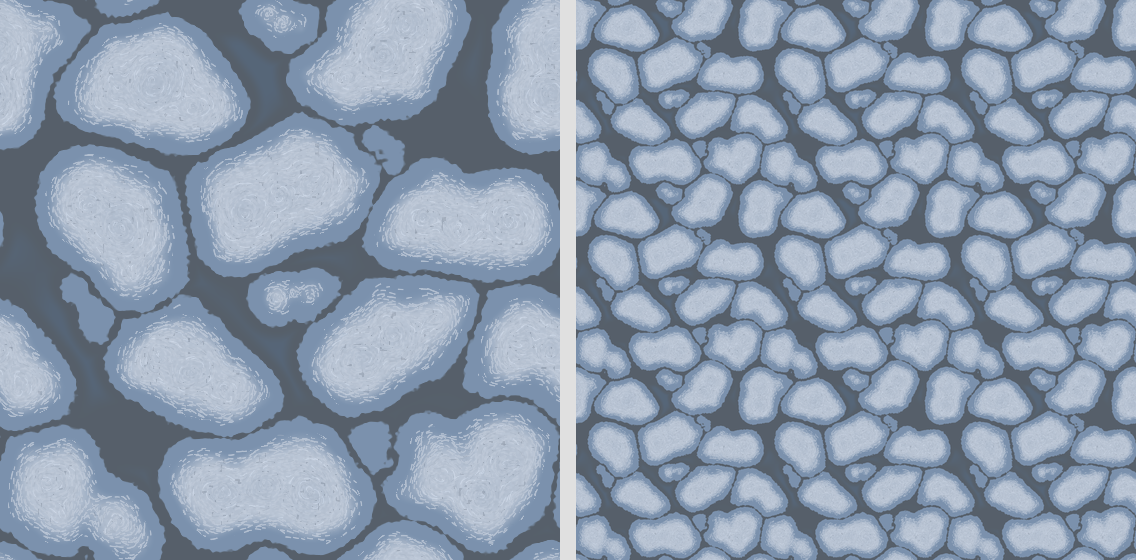
Left, the tile; right, the same tile 3 across and 3 down.
Write a Shadertoy shader that draws this texture.

```glsl
const vec3 GROUND = vec3(0.338, 0.374, 0.415);
const vec3 GROUND_BLUE = vec3(0.335, 0.405, 0.485);
const vec3 RIM = vec3(0.482, 0.570, 0.680);
const vec3 BODY = vec3(0.685, 0.735, 0.803);
const vec3 FROST = vec3(0.748, 0.788, 0.846);

vec2 hash2(vec2 p) {
    vec3 q = fract(p.xyx * vec3(0.1031, 0.1030, 0.0973));
    q += dot(q, q.yzx + 33.33);
    return fract((q.xx + q.yz) * q.zy);
}

// Value noise with n whole cells per tile
float noise(vec2 uv, float n) {
    vec2 p = uv * n, i = floor(p), f = fract(p);
    f = f * f * (3.0 - 2.0 * f);
    vec2 e = vec2(0.0, 1.0);
    float a = hash2(mod(i, n) + n).x;
    float b = hash2(mod(i + e.yx, n) + n).x;
    float c = hash2(mod(i + e.xy, n) + n).x;
    float d = hash2(mod(i + e.yy, n) + n).x;
    return mix(mix(a, b, f.x), mix(c, d, f.x), f.y);
}

float smoothMin(float a, float b, float k) {
    float h = max(k - abs(a - b), 0.0) / k;
    return min(a, b) - h * h * k * 0.25;
}

vec2 wrapDelta(vec2 v) { return v - round(v); }

// One lump: three merged discs along a tilted axis
float lump(vec2 uv, vec2 centre, float seed, float size, float tilt) {
    vec2 axis = vec2(cos(tilt), sin(tilt));
    vec2 side = vec2(-axis.y, axis.x);
    float d = 1.0;
    for (int j = -1; j <= 1; j++) {
        vec2 h = hash2(vec2(seed * 3.7 + 5.0, float(j) * 9.1 + 21.0));
        vec2 offset = axis * float(j) * 0.076 + side * (h.x - 0.5) * 0.085;
        float radius = 0.092 + 0.036 * h.y;
        float disc = length(wrapDelta(uv - centre - offset * size)) - radius * size;
        d = smoothMin(d, disc, 0.025 * size);
    }
    return d;
}

// Signed distance to all lumps, kept apart by narrow channels
float field(vec2 uv) {
    const float SOFT = 0.012;
    float nearest = 1.0, others = 0.0001;
    for (int i = 0; i < 18; i++) {
        bool pebble = i >= 12;
        int id = pebble ? (i - 12) * 2 + 1 : i;
        float row = float(id / 3);
        vec2 cell = vec2(float(id % 3) + 0.5 * mod(row, 2.0), row);
        vec2 h = hash2(vec2(float(i) * 1.7 + 3.0, 47.0));
        vec2 jitter = (h - 0.5) * (pebble ? 0.15 : 0.36);
        vec2 centre = (cell + 0.5 + jitter + (pebble ? vec2(0.5, 0.36) : vec2(0.0))) / vec2(3.0, 4.0);
        float tilt = pebble ? 0.7 + h.x * 2.2 : (h.y - 0.5) * 1.7;
        float d = lump(uv, centre, float(i), pebble ? 0.44 : 1.0, tilt);
        others += exp(-max(d, nearest) / SOFT);
        nearest = min(nearest, d);
    }
    float second = -SOFT * log(others);
    float channel = (nearest - second) * 0.5 + 0.004;
    return -smoothMin(-nearest, -channel, 0.02);
}

// Short brush dashes along a direction; returns coverage
float dashes(vec2 uv, vec2 along, float n, float share, float halfWidth) {
    vec2 p = uv * n, base = floor(p);
    float ink = 0.0;
    for (int y = -1; y <= 1; y++)
    for (int x = -1; x <= 1; x++) {
        vec2 cell = base + vec2(x, y);
        vec2 place = hash2(mod(cell, n) + n * 1.3);
        vec2 pick = hash2(mod(cell, n) + n * 2.1 + 11.0);
        float turn = (pick.y - 0.5) * 0.8;
        vec2 dir = mat2(cos(turn), sin(turn), -sin(turn), cos(turn)) * along;
        vec2 v = p - cell - place;
        vec2 local = abs(vec2(dot(v, dir), dot(v, vec2(-dir.y, dir.x))));
        float halfLength = 0.35 + 0.35 * place.x;
        float soft = max(0.05, n / iResolution.y * 0.5);
        float shape = (1.0 - smoothstep(halfLength - soft, halfLength + soft, local.x))
                    * (1.0 - smoothstep(halfWidth - soft, halfWidth + soft, local.y));
        ink = max(ink, shape * step(pick.x, share));
    }
    return ink;
}

void mainImage(out vec4 fragColor, in vec2 fragCoord) {
    vec2 uv = fragCoord / iResolution.xy;
    vec2 bend = vec2(noise(uv, 11.0), noise(uv + 0.37, 11.0)) - 0.5;
    vec2 p = uv + bend * 0.018;

    // Depth inside a lump and the direction along its contour
    const float STEP = 0.004;
    float d = field(p);
    vec2 slope = vec2(field(p + vec2(STEP, 0.0)), field(p + vec2(0.0, STEP))) - d;
    vec2 along = normalize(vec2(-slope.y, slope.x) + 0.00001);
    float depth = -d;

    // Ground with faint blue patches in the open areas
    float patches = smoothstep(0.5, 0.85, noise(uv, 9.0)) * smoothstep(0.008, 0.03, d);
    vec3 ground = mix(GROUND, GROUND_BLUE, patches * 0.8);

    // Pale body fading out of the blue rim
    float cloudy = noise(uv, 24.0) - 0.5;
    float rise = smoothstep(0.018, 0.052, depth + cloudy * 0.012);
    float calm = smoothstep(0.055, 0.105, depth + cloudy * 0.03);
    vec3 pale = mix(mix(BODY, FROST, 0.55), BODY, calm * 0.8);
    vec3 color = mix(RIM, pale, rise);

    // Frosty dashes, dense at the transition and faint inside
    float share = smoothstep(0.014, 0.036, depth + cloudy * 0.012) * 0.85;
    float ink = max(dashes(uv, along, 88.0, share, 0.12), dashes(uv, along, 117.0, share, 0.14));
    color = mix(color, FROST, ink * mix(0.8, 0.45, calm));
    float blueInk = dashes(uv, along, 101.0, 0.35 * rise, 0.10);
    color = mix(color, BODY * 0.95, blueInk * 0.45);

    // Fine grain and scattered specks
    float grain = noise(uv, 240.0) - 0.5;
    color += grain * 0.035 * rise;
    color += 0.05 * rise * dashes(uv, along, 70.0, 0.3, 0.07);
    color -= 0.09 * rise * smoothstep(0.87, 0.95, noise(uv + 0.21, 190.0));

    // Torn outline
    float torn = (noise(uv, 54.0) - 0.5) * 0.007 + (noise(uv, 150.0) - 0.5) * 0.005;
    float edge = 0.8 / iResolution.y;
    float cover = 1.0 - smoothstep(-edge, edge, d + torn);
    fragColor = vec4(mix(ground, color, cover), 1.0);
}
```
